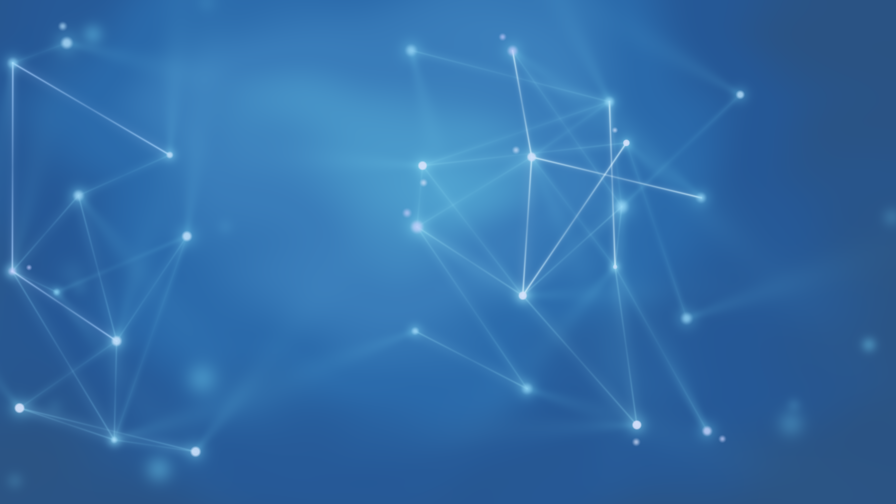
This background is drawn by a WebGL 2 fragment shader. Its source:

```glsl
#version 300 es
precision highp float;
uniform vec2 u_resolution;
out vec4 outColor;

// Backdrop ramp, dark to bright
const vec3 SHADE = vec3(0.165, 0.325, 0.515);
const vec3 DEEP = vec3(0.145, 0.345, 0.590);
const vec3 MID = vec3(0.165, 0.415, 0.670);
const vec3 LIGHT = vec3(0.225, 0.490, 0.730);
const vec3 GLOW = vec3(0.310, 0.635, 0.815);
const vec2 GLOW_CENTER = vec2(0.44, 0.68);
const vec2 GLOW_SPREAD = vec2(0.42, 0.62);
const float HAZE = 0.22;

// Network
const int NODES = 28;
const int LEFT_NODES = 11;
const vec4 LEFT_BOX = vec4(0.0, 0.10, 0.24, 0.88);   // origin, size
const vec4 RIGHT_BOX = vec4(0.40, 0.07, 0.44, 0.86);
const float MAX_LINK = 0.43;
const float LINK_SHARE = 0.40;
const float CRISP_SHARE = 0.08;
const float NODE_RADIUS = 0.0085;
const int BOKEH = 14;
const vec3 CYAN = vec3(0.36, 0.78, 0.95);
const vec3 VIOLET = vec3(0.62, 0.66, 0.98);
const vec3 WHITE = vec3(0.84, 0.88, 0.98);

vec2 hash2(vec2 p) {
  vec3 a = fract(p.xyx * vec3(0.1031, 0.1030, 0.0973));
  a += dot(a, a.yzx + 33.33);
  return fract((a.xx + a.yz) * a.zy);
}

float corner(vec2 cell, vec2 offset) {
  return dot(hash2(cell) * 2.0 - 1.0, offset);
}

float gradientNoise(vec2 p) {
  vec2 i = floor(p), f = fract(p);
  vec2 u = f * f * f * (f * (f * 6.0 - 15.0) + 10.0);
  vec2 e = vec2(1.0, 0.0);
  return mix(mix(corner(i, f), corner(i + e, f - e), u.x),
             mix(corner(i + e.yx, f - e.yx), corner(i + 1.0, f - 1.0), u.x), u.y);
}

vec3 backdrop(vec2 uv, vec2 p) {
  vec2 d = (uv - GLOW_CENTER) / GLOW_SPREAD;
  float g = exp(-dot(d, d));
  g += HAZE * gradientNoise(p * vec2(2.2, 3.0) + 7.0);
  g += 0.5 * HAZE * gradientNoise(p * vec2(4.0, 7.0) + 21.0);
  vec3 c = mix(SHADE, DEEP, smoothstep(0.08, 0.35, g));
  c = mix(c, MID, smoothstep(0.35, 0.61, g));
  c = mix(c, LIGHT, smoothstep(0.61, 0.83, g));
  return mix(c, GLOW, smoothstep(0.83, 1.02, g));
}

// Low-discrepancy scatter inside one of the two clusters
vec2 nodePosition(int i, float aspect) {
  vec4 box = i < LEFT_NODES ? LEFT_BOX : RIGHT_BOX;
  vec2 spot = fract(float(i) * vec2(0.7549, 0.5698) + 0.31);
  spot += 0.12 * (hash2(vec2(float(i), 5.0)) - 0.5);
  return (box.xy + box.zw * spot) * vec2(aspect, 1.0);
}

float bell(float d, float w) {
  return exp(-d * d / (w * w));
}

float disc(float d, float r, float blur) {
  return 1.0 - smoothstep(r - blur, r + blur, d);
}

vec3 screen(vec3 base, vec3 light, float amount) {
  return base + (1.0 - base) * light * amount;
}

void main() {
  float aspect = u_resolution.x / u_resolution.y;
  float px = 1.0 / u_resolution.y;
  vec2 uv = gl_FragCoord.xy / u_resolution;
  vec2 p = uv * vec2(aspect, 1.0);
  vec3 col = backdrop(uv, p);

  vec2 nodes[NODES];
  for (int i = 0; i < NODES; i++) nodes[i] = nodePosition(i, aspect);

  // Out-of-focus lights
  for (int i = 0; i < BOKEH; i++) {
    vec2 h = hash2(vec2(float(i), 61.0));
    float d = length(p - hash2(vec2(float(i), 47.0)) * vec2(aspect, 1.0));
    col = screen(col, CYAN, (0.08 + 0.28 * h.x * h.x) * bell(d, mix(0.014, 0.032, h.y)));
  }

  // Links: a few crisp, some thin, the rest wide and faint
  for (int i = 0; i < NODES; i++) {
    for (int j = i + 1; j < NODES; j++) {
      vec2 ab = nodes[j] - nodes[i];
      float len = length(ab);
      vec2 h = hash2(vec2(float(i) + 3.0, float(j) + 90.0));
      if (len > MAX_LINK || h.x > LINK_SHARE) continue;
      vec2 ap = p - nodes[i];
      float t = clamp(dot(ap, ab) / (len * len), 0.0, 1.0);
      float d = length(ap - ab * t);
      float ends = mix(0.45, 1.0, abs(2.0 * t - 1.0));
      bool crisp = h.x < CRISP_SHARE;
      float thin = bell(d, max(0.0021, 0.75 * px)) * (crisp ? 0.62 : 0.26 * h.y);
      float wide = bell(d, mix(0.005, 0.016, h.y)) * 0.11;
      vec3 tint = mix(CYAN, i < LEFT_NODES ? VIOLET : WHITE, crisp ? 0.8 : 0.35 * h.y);
      col = screen(col, tint, (thin + wide) * ends);
    }
  }

  // Nodes with halo, widening ray and small companion
  for (int i = 0; i < NODES; i++) {
    vec2 h = hash2(vec2(float(i), 13.0));
    vec2 k = hash2(vec2(float(i), 29.0));
    vec2 q = p - nodes[i];
    vec2 dir = vec2(cos(6.2832 * k.x), sin(6.2832 * k.x));
    float along = max(dot(q, dir), 0.0);
    float ray = bell(length(q - dir * along), 0.006 + 0.10 * along) * exp(-3.5 * along);
    float r = NODE_RADIUS * mix(0.45, 1.2, h.x);
    float blur = max(r * mix(0.25, 0.9, h.y), px);
    float d = length(q);
    vec3 tint = mix(WHITE, k.y > 0.65 ? VIOLET : CYAN, 0.6 * h.y);
    col = screen(col, CYAN, 0.11 * ray + 0.24 * bell(d, 2.6 * r));
    col = mix(col, tint, disc(d, r, blur) * mix(0.95, 0.6, h.y));
    float side = length(q - 0.034 * dir.yx);
    if (k.y > 0.55) col = mix(col, tint, 0.7 * disc(side, 0.6 * r, max(0.6 * r, px)));
  }

  outColor = vec4(col, 1.0);
}
```
